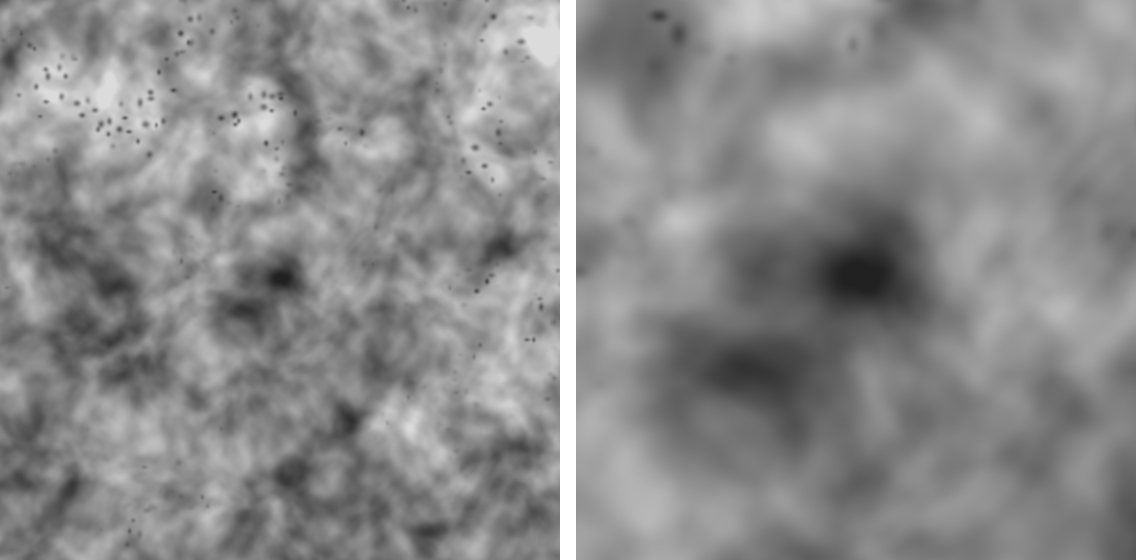
Left: the whole. Right: its middle third, enlarged.
This texture is drawn by a three.js fragment shader. Its source:

```glsl
// Weathered grey stone: soft mottling summed from rotated gradient noise,
// shaded by broad stains and creases, with blurred pits and tiny dark
// specks scattered over the paler areas.
varying vec2 vUv;

const float MID_GREY = 0.555;
const float DARKEST = 0.13;
const float LIGHTEST = 0.86;

float hash(vec2 p) {
  return fract(sin(dot(p, vec2(127.1, 311.7))) * 43758.5453);
}

vec2 hash2(vec2 p) {
  return vec2(hash(p), hash(p + vec2(37.2, 17.9)));
}

vec2 rotate(vec2 p, float angle) {
  float c = cos(angle);
  float s = sin(angle);
  return vec2(c * p.x - s * p.y, s * p.x + c * p.y);
}

// Slope contribution of one lattice corner
float corner(vec2 cell, vec2 offset) {
  float angle = 6.28318 * hash(cell);
  return dot(vec2(cos(angle), sin(angle)), offset);
}

float gradientNoise(vec2 p) {
  vec2 i = floor(p);
  vec2 f = fract(p);
  vec2 u = f * f * f * (f * (f * 6.0 - 15.0) + 10.0);
  vec2 e = vec2(1.0, 0.0);
  float low = mix(corner(i, f), corner(i + e.xy, f - e.xy), u.x);
  float high = mix(corner(i + e.yx, f - e.yx), corner(i + e.xx, f - e.xx), u.x);
  return mix(low, high, u.y);
}

// One noise layer, turned so that the lattices never line up
float layer(vec2 p, float frequency, float seed) {
  return gradientNoise(rotate(p, seed * 1.7) * frequency + seed * 13.7);
}

float softSpot(vec2 p, vec2 center, vec2 radius) {
  vec2 d = (p - center) / radius;
  return exp(-dot(d, d));
}

float softCrease(vec2 p, vec2 a, vec2 b, float width) {
  vec2 along = b - a;
  float t = clamp(dot(p - a, along) / dot(along, along), 0.0, 1.0);
  float d = length(p - a - along * t) / width;
  return exp(-d * d);
}

// Jittered soft dots, one per occupied cell; radius is in cells
float scatter(vec2 p, float cells, float density, float radius, float seed) {
  vec2 q = p * cells;
  vec2 base = floor(q);
  float total = 0.0;
  for (int y = -1; y <= 1; y++) {
    for (int x = -1; x <= 1; x++) {
      vec2 cell = base + vec2(float(x), float(y));
      vec2 id = cell + seed;
      float present = step(hash(id + 5.3), density);
      float size = radius * mix(0.65, 1.2, hash(id + 9.1));
      vec2 shape = size * mix(vec2(1.25, 0.8), vec2(0.8, 1.25), hash(id + 2.7));
      total += present * softSpot(q, cell + hash2(id), shape);
    }
  }
  return min(total, 1.2);
}

// Large scale light and shade
float broadTone(vec2 p) {
  float tone = 0.25 * layer(p, 3.0, 1.0) + 0.24 * layer(p, 6.0, 2.0);
  tone += 0.09 * softSpot(p, vec2(0.15, 0.83), vec2(0.28, 0.2));
  tone += 0.09 * softSpot(p, vec2(0.78, 0.78), vec2(0.3, 0.4));
  tone -= 0.16 * softSpot(p, vec2(0.27, 0.53), vec2(0.22, 0.16));
  tone -= 0.07 * softSpot(p, vec2(0.35, 0.15), vec2(0.35, 0.3));
  return tone;
}

// Blotches and grain from coarse to fine
float mottling(vec2 p) {
  return 0.20 * layer(p, 11.0, 3.0)
       + 0.22 * layer(p, 20.0, 4.0)
       + 0.12 * layer(p, 36.0, 5.0)
       + 0.03 * layer(p, 70.0, 6.0);
}

void main() {
  vec2 bend = vec2(layer(vUv, 7.0, 7.0), layer(vUv, 7.0, 8.0));
  vec2 p = vUv + 0.025 * bend;

  float broad = broadTone(p);
  float grey = MID_GREY + broad + mottling(p);

  // Blurred creases and pits
  grey -= 0.17 * softCrease(p, vec2(0.47, 1.0), vec2(0.56, 0.71), 0.026);
  grey -= 0.14 * softCrease(p, vec2(0.39, 0.82), vec2(0.37, 0.58), 0.022);
  grey -= 0.20 * scatter(p, 6.0, 0.28, 0.19, 20.0);

  // Sharp specks with faint pale rims, clustered on the light stone
  float cluster = smoothstep(-0.1, 0.25, layer(vUv, 9.0, 9.0));
  float paleArea = smoothstep(-0.02, 0.12, broad) * cluster;
  float speck = scatter(vUv, 52.0, 0.3, 0.3, 40.0);
  float rim = scatter(vUv, 52.0, 0.3, 0.5, 40.0);
  grey += paleArea * (0.10 * rim - 0.42 * speck);

  gl_FragColor = vec4(vec3(clamp(grey, DARKEST, LIGHTEST)), 1.0);
}
```
